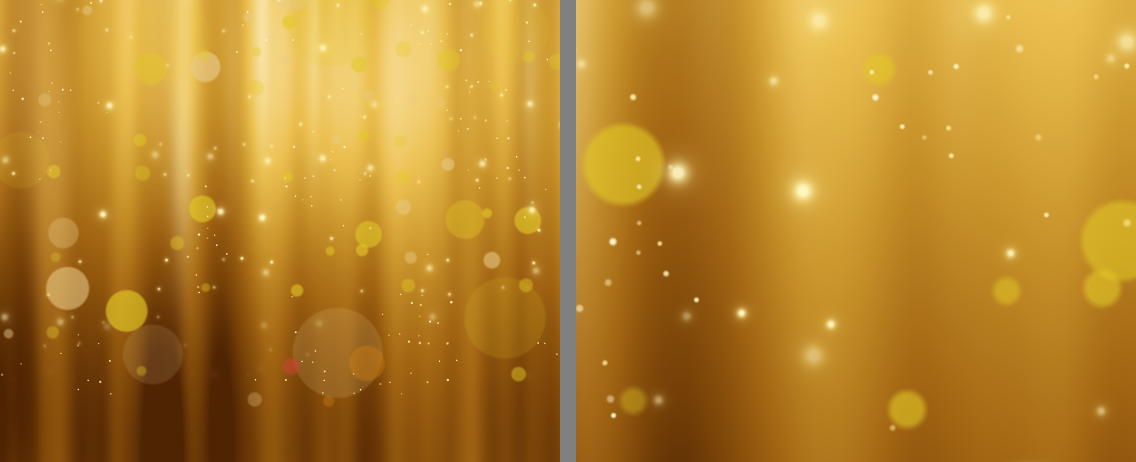
Left, the full canvas; right, a detail of the centre.
A WebGL 1 fragment shader for this background:

```glsl
precision highp float;
// Draws golden curtain-like light streaks with bokeh discs, soft glows and fine sparkles.

uniform vec2 u_resolution;

// Gold ramp, dark to light
const vec3 UMBER  = vec3(0.31, 0.14, 0.01);
const vec3 BROWN  = vec3(0.47, 0.26, 0.03);
const vec3 BRONZE = vec3(0.63, 0.39, 0.07);
const vec3 GOLD   = vec3(0.78, 0.57, 0.16);
const vec3 AMBER  = vec3(0.92, 0.75, 0.31);
const vec3 CREAM  = vec3(0.97, 0.87, 0.59);

// Light colours
const vec3 HAZE   = vec3(0.85, 0.66, 0.36);
const vec3 WHITE  = vec3(1.00, 0.97, 0.84);
const vec3 YELLOW = vec3(0.89, 0.79, 0.15);
const vec3 ORANGE = vec3(0.85, 0.52, 0.07);
const vec3 PALE   = vec3(0.91, 0.79, 0.53);
const vec3 ROSE   = vec3(0.78, 0.27, 0.20);
const vec3 GLOW   = vec3(1.00, 0.94, 0.57);

// Tuning, lengths in canvas heights
const float TONE_BOTTOM = 0.13;
const float TONE_TOP    = 0.77;
const float FOLD_DEPTH  = 0.78;
const float STREAKS     = 9.0;
const float DISC_EDGE   = 0.0035;
const float DOT_CHANCE  = 0.30;

vec4 hash4(vec2 p) {
  vec4 q = fract(p.xyxy * vec4(0.1031, 0.1030, 0.0973, 0.1099));
  q += dot(q, q.wzxy + 33.33);
  return fract((q.xxyz + q.yzzw) * q.zywx);
}

float cornerSlope(vec2 corner, vec2 offset) {
  float angle = 6.2832 * hash4(corner + 50.0).x;
  return dot(vec2(cos(angle), sin(angle)), offset);
}

float gradientNoise(vec2 p) {
  vec2 i = floor(p), f = fract(p), e = vec2(1.0, 0.0);
  vec2 w = f * f * f * (f * (f * 6.0 - 15.0) + 10.0);
  return mix(mix(cornerSlope(i, f), cornerSlope(i + e, f - e), w.x),
             mix(cornerSlope(i + e.yx, f - e.yx), cornerSlope(i + 1.0, f - 1.0), w.x), w.y);
}

// Vertical folds: noise stretched along y
float folds(vec2 p, float frequency, float row) {
  return gradientNoise(vec2(p.x * frequency, row + 0.25 + 0.5 * p.y));
}

float ramp(float a, float b, float x) {
  return clamp((x - a) / (b - a), 0.0, 1.0);
}

vec3 goldRamp(float tone) {
  vec3 c = mix(UMBER, BROWN, ramp(-0.02, 0.13, tone));
  c = mix(c, BRONZE, ramp(0.13, 0.32, tone));
  c = mix(c, GOLD, ramp(0.32, 0.56, tone));
  c = mix(c, AMBER, ramp(0.56, 0.80, tone));
  return mix(c, CREAM, ramp(0.80, 1.02, tone));
}

// Offset from one random point per grid cell, kept clear of the cell border
vec2 scatter(vec2 p, float cell, float margin, float seed, out vec4 rnd) {
  vec2 q = p / cell + seed * vec2(0.37, 0.71);
  rnd = hash4(floor(q) + seed * 17.0);
  return (fract(q) - mix(vec2(margin), vec2(1.0 - margin), rnd.xy)) * cell;
}

vec3 curtain(vec2 p, float aspect) {
  float fold = 0.55 * folds(p, 4.3, 0.0) + 0.42 * folds(p, 9.0, 3.0) + 0.24 * folds(p, 19.0, 6.0);
  vec2 fromGlow = (p - vec2(0.61 * aspect, 0.76)) / vec2(0.20, 0.28);
  float tone = mix(TONE_BOTTOM, TONE_TOP, smoothstep(0.0, 0.92, p.y));
  tone += FOLD_DEPTH * fold + 0.17 * exp(-dot(fromGlow, fromGlow));
  vec3 col = goldRamp(tone);
  float haze = smoothstep(0.08, 0.45, folds(p, 7.0, 9.0)) * smoothstep(0.1, 0.7, p.y);
  col = mix(col, HAZE, 0.5 * haze);
  // Pale blurred streaks, brightest in the upper half
  for (float i = 0.0; i < STREAKS; i++) {
    vec4 rnd = hash4(vec2(i, 7.0));
    float dx = (p.x - (i + rnd.x) / STREAKS * aspect) / mix(0.012, 0.030, rnd.y);
    float dy = (p.y - mix(0.62, 1.0, rnd.z)) / 0.24;
    col = mix(col, WHITE, 0.62 * rnd.w * rnd.w * exp(-dx * dx - dy * dy));
  }
  return col;
}

vec3 addDiscs(vec3 col, vec2 p, float cell, vec2 radii, float alpha, float chance, float seed) {
  vec4 rnd;
  vec2 offset = scatter(p, cell, radii.y / cell + 0.04, seed, rnd);
  float height = p.y - offset.y;
  float pick = fract(rnd.w * 7.0);
  vec3 tint = mix(YELLOW, ORANGE, step(height, 0.12 + 0.4 * pick));
  tint = mix(tint, PALE, step(0.62, pick));
  tint = mix(tint, ROSE, step(0.95, pick) * step(height, 0.4));
  float radius = mix(radii.x, radii.y, rnd.w);
  float disc = 1.0 - smoothstep(radius - DISC_EDGE, radius + DISC_EDGE, length(offset));
  float shown = step(rnd.z, chance) * step(0.12, height);
  return mix(col, tint, disc * shown * alpha * mix(0.5, 1.0, fract(rnd.w * 13.0)));
}

vec3 addGlows(vec3 col, vec2 p, float cell, float radius, float chance, float seed) {
  vec4 rnd;
  vec2 offset = scatter(p, cell, radius / cell, seed, rnd);
  float d = length(offset) / radius;
  float light = (0.75 * exp(-30.0 * d * d) + 0.55 * exp(-5.0 * d)) * (1.0 - smoothstep(0.4, 1.0, d));
  float shown = step(rnd.z, chance) * smoothstep(0.15, 0.45, p.y - offset.y);
  return mix(col, mix(GLOW, WHITE, light * 0.6), min(light, 1.0) * shown * mix(0.4, 1.0, rnd.w));
}

vec3 addDots(vec3 col, vec2 p, float cell, float seed) {
  vec4 rnd;
  vec2 offset = scatter(p, cell, 0.25, seed, rnd);
  vec2 centre = p - offset;
  float cluster = smoothstep(-0.05, 0.45, gradientNoise(centre * vec2(5.0, 3.0) + 11.0));
  float radius = mix(0.0010, 0.0026, rnd.w * rnd.w);
  float dot1 = 1.0 - smoothstep(radius * 0.4, radius + 0.0016, length(offset));
  float shown = step(rnd.z, DOT_CHANCE * cluster) * step(0.14, centre.y);
  return mix(col, mix(GLOW, WHITE, rnd.x), dot1 * shown * mix(0.45, 1.0, rnd.y));
}

void main() {
  vec2 p = gl_FragCoord.xy / u_resolution.y;
  vec3 col = curtain(p, u_resolution.x / u_resolution.y);
  col = addDiscs(col, p, 0.34, vec2(0.060, 0.098), 0.20, 0.50, 1.0);
  col = addDiscs(col, p, 0.17, vec2(0.024, 0.047), 0.70, 0.26, 2.0);
  col = addDiscs(col, p, 0.085, vec2(0.009, 0.018), 0.62, 0.28, 3.0);
  col = addGlows(col, p, 0.115, 0.042, 0.42, 4.0);
  col = addGlows(col, p, 0.062, 0.018, 0.26, 5.0);
  col = addDots(col, p, 0.021, 6.0);
  gl_FragColor = vec4(col, 1.0);
}
```
